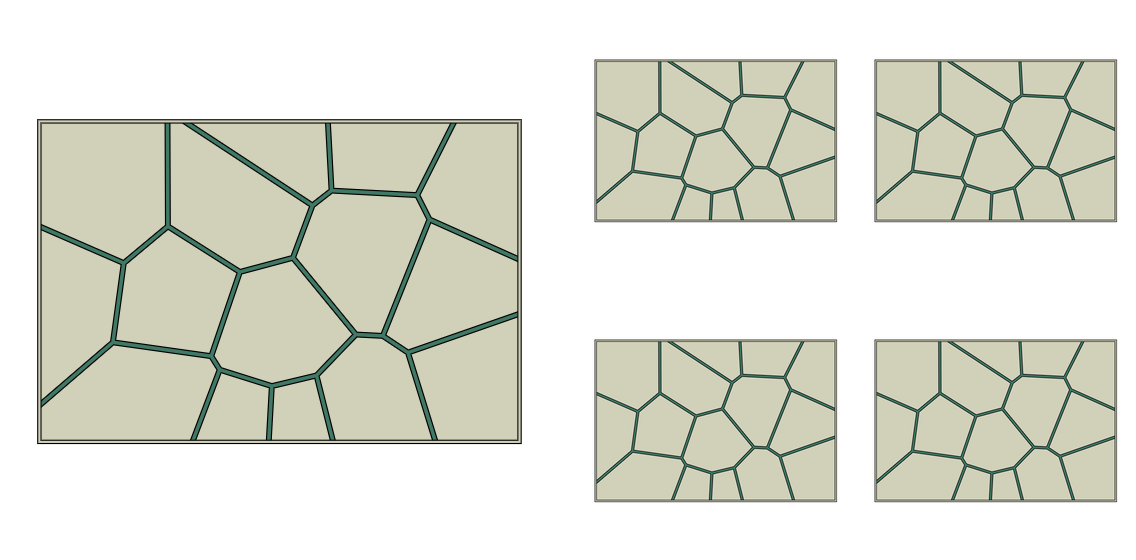
Left: one tile. Right: repeated 2 by 2.
Reproduce this pattern procedurally as a Shadertoy shader.

```glsl
// A framed panel of straight-edged cells, like leaded glass, on a white ground.
// Jittered sites give a Voronoi diagram; the exact distance to its borders
// draws green bands with black outlines. The plain margin makes it tile.

const vec2 GRID = vec2(5.0, 3.0);
const int SITES = 15;
const vec2 PANEL_CENTRE = vec2(255.5, 254.5) / 512.0;
const vec2 PANEL_HALF = vec2(221.5, 148.5) / 512.0;

// Integer hash: two values in 0..1 for each index.
vec2 hash2(int index) {
    uvec2 h = uvec2(index + 23) * uvec2(1597334677u, 3812015801u);
    h = (h ^ (h >> 15u)) * 2246822519u;
    h = (h ^ (h >> 13u)) * 3266489917u;
    h ^= h >> 16u;
    return vec2(h & 65535u) / 65536.0;
}

// Site of one cell, relative to the panel centre; denser to the right.
vec2 site(int index) {
    vec2 slot = vec2(index % 5, index / 5);
    vec2 t = (slot + 0.5 + 0.95 * (hash2(index) - 0.5)) / GRID;
    t.x = pow(t.x, 0.8);
    return (2.0 * t - 1.0) * PANEL_HALF;
}

// Distance from p to the nearest border between two cells.
float borderDistance(vec2 p) {
    int nearest = 0;
    float best = 9.0;
    for (int i = 0; i < SITES; i++) {
        float d = distance(p, site(i));
        if (d < best) {
            best = d;
            nearest = i;
        }
    }
    vec2 home = site(nearest);
    float border = 9.0;
    for (int i = 0; i < SITES; i++) {
        if (i == nearest) continue;
        vec2 other = site(i);
        border = min(border, dot(0.5 * (home + other) - p, normalize(other - home)));
    }
    return border;
}

// Smooth coverage of the region where the distance d is negative.
float cover(float d) {
    return clamp(0.5 - d * iResolution.y, 0.0, 1.0);
}

void mainImage(out vec4 fragColor, in vec2 fragCoord) {
    const vec3 paper = vec3(1.0);
    const vec3 stone = vec3(0.82, 0.82, 0.73);
    const vec3 green = vec3(0.25, 0.48, 0.40);
    const vec3 ink = vec3(0.0);

    vec2 p = fragCoord / iResolution.xy - PANEL_CENTRE;
    vec2 inset = PANEL_HALF - abs(p);
    float depth = min(inset.x, inset.y);

    // Cells with outlined bands between them.
    float border = borderDistance(p);
    vec3 cells = mix(stone, ink, cover(border - 0.0053));
    cells = mix(cells, green, cover(border - 0.0032));

    // Panel, then the cells inside the inner frame line.
    vec3 color = mix(paper, stone, cover(-depth));
    color = mix(color, cells, cover(3.5 / 512.0 - depth));

    // Double frame line.
    float frame = min(abs(depth - 0.5 / 512.0), abs(depth - 3.5 / 512.0));
    color = mix(color, ink, cover(frame - 0.5 / 512.0));

    fragColor = vec4(color, 1.0);
}
```
